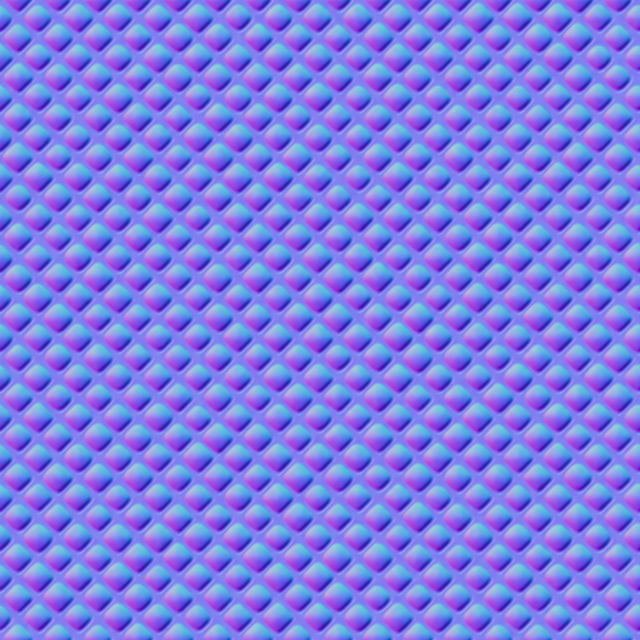
A WebGL 1 fragment shader for this texture map:

```glsl
precision highp float;

// Tangent-space normal map of a diagonal lattice of rounded, domed studs.
// Each stud is a superellipse in a lattice turned by 45 degrees; dome, bevel
// and groove lip tilts are summed, roughened by noise and packed as colour.

uniform vec2 u_resolution;

const float REPEATS = 16.0;                // lattice periods across and down
const vec2 PHASE = vec2(0.95, 0.56);       // stud centre inside one period
const float HALF_WIDTH = 0.405;            // stud half width, in stud spacings
const float WIDTH_VARIATION = 0.025;
const float SQUARENESS = 3.6;              // superellipse exponent
const float SQUARENESS_VARIATION = 0.8;
const float CENTRE_JITTER = 0.018;
const vec2 DOME_LIMIT = vec2(0.54, 0.62);  // steepest tilt across and up
const vec2 DOME_SLOPE = vec2(3.0, 4.2);    // how fast that tilt is reached
const float EDGE_SOFTNESS = 0.06;
const float BEVEL_TILT = 0.08;
const float BEVEL_WIDTH = 0.08;
const float SHADE_TILT = 0.46;             // extra bevel on the lower right
const float LIP_TILT = 0.42;               // thin rise beyond the lower right
const float LIP_OFFSET = 0.09;
const float LIP_WIDTH = 0.038;
const float ROUGHNESS = 0.14;
const float ROUGHNESS_SCALE = 5.0;         // noise cells per period
const float BLUE_RANGE = 0.44;

vec2 hash2(vec2 p) {
  vec2 k = vec2(dot(p, vec2(127.1, 311.7)), dot(p, vec2(269.5, 183.3)));
  return fract(sin(k) * 43758.5) * 2.0 - 1.0;
}

float gradientNoise(vec2 p) {
  vec2 i = floor(p);
  vec2 f = p - i;
  vec2 w = f * f * f * (f * (f * 6.0 - 15.0) + 10.0);
  float a = dot(hash2(i), f);
  float b = dot(hash2(i + vec2(1.0, 0.0)), f - vec2(1.0, 0.0));
  float c = dot(hash2(i + vec2(0.0, 1.0)), f - vec2(0.0, 1.0));
  float d = dot(hash2(i + vec2(1.0, 1.0)), f - vec2(1.0, 1.0));
  return mix(mix(a, b, w.x), mix(c, d, w.x), w.y);
}

float band(float d, float centre, float width) {
  float x = (d - centre) / width;
  return exp(-x * x);
}

// Lattice axes run up-right and up-left; turn them back to across and up.
vec2 toCanvas(vec2 v) {
  return vec2(v.x - v.y, v.x + v.y) * 0.70711;
}

// Outward tilt of the surface at p, measured in periods.
vec2 surfaceTilt(vec2 p, float pixel) {
  vec2 centred = p - PHASE;
  vec2 lattice = vec2(centred.x + centred.y, centred.y - centred.x);
  vec2 id = floor(lattice + 0.5);
  vec2 vary = hash2(id + 17.0);
  vec2 f = lattice - id - CENTRE_JITTER * hash2(id + 71.0);

  // Superellipse distance and its outward direction
  float n = SQUARENESS + SQUARENESS_VARIATION * vary.x;
  vec2 a = abs(f) + 0.0001;
  float len = pow(pow(a.x, n) + pow(a.y, n), 1.0 / n);
  float d = len - HALF_WIDTH - WIDTH_VARIATION * vary.y;
  vec2 outward = sign(f) * pow(a / len, vec2(n - 1.0));

  // Domed top whose tilt levels off towards the rim
  float edge = max(EDGE_SOFTNESS, pixel);
  float inside = 1.0 - smoothstep(-edge, edge, d);
  vec2 slope = DOME_SLOPE * toCanvas(f);
  vec2 dome = inside * DOME_LIMIT * slope / sqrt(1.0 + slope * slope);

  // Bevelled rim and the lip in the groove
  float lowerRight = smoothstep(0.25, 0.95, -outward.y);
  float bevel = band(d, -0.02, BEVEL_WIDTH);
  float lip = band(d, LIP_OFFSET, max(LIP_WIDTH, 0.6 * pixel));
  float rim = bevel * (BEVEL_TILT + SHADE_TILT * lowerRight);
  return dome + toCanvas(outward) * (rim - LIP_TILT * lip * lowerRight);
}

void main() {
  float periodPixels = min(u_resolution.x, u_resolution.y) / REPEATS;
  vec2 p = gl_FragCoord.xy / periodPixels;
  vec2 tilt = surfaceTilt(p, 1.5 / periodPixels);

  // Fine surface wear
  vec2 q = p * ROUGHNESS_SCALE;
  tilt += ROUGHNESS * vec2(gradientNoise(q), gradientNoise(q + 53.7));

  // Pack the unit normal, with the horizontal axis flipped
  tilt *= min(1.0, 0.96 / max(length(tilt), 0.001));
  float up = sqrt(1.0 - dot(tilt, tilt));
  vec3 colour = 0.5 + vec3(-0.5, 0.5, BLUE_RANGE) * vec3(tilt, up);
  gl_FragColor = vec4(colour, 1.0);
}
```
